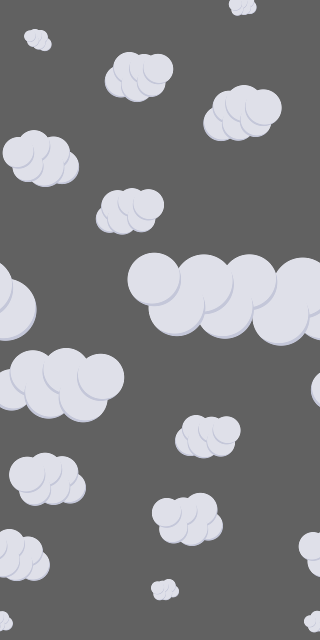
This pattern is drawn by a Shadertoy shader. Its source:

```glsl
#define SKY vec3(0.38, 0.38, 0.38)
#define LIGHT vec3(0.875, 0.88, 0.915)
#define SHADE vec3(0.77, 0.78, 0.85)
#define MIDDLE vec2(0.75, 1.07)       // centre of the largest cloud
#define ROW_GAP 0.27                  // distance from it to the next cloud
#define ROW_POWER 0.68                // rows close up away from the middle
#define SHADE_SHIFT vec2(-0.08, 0.125) // lit disc offset, in puff radii
#define LIT_SIZE 1.035                // lit disc radius, in puff radii
#define LOBE_HEIGHT 0.55              // puff zigzag, in puff radii

float hash(float n) {
    return fract(sin(n * 127.1 + 11.7) * 43758.5453);
}

// Random value from -1 to 1
float jitter(float n) {
    return 2.0 * hash(n) - 1.0;
}

// Antialiased disc coverage
float disc(vec2 p, float radius, float pixel) {
    return clamp(0.5 + (radius - length(p)) / pixel, 0.0, 1.0);
}

// Cloud centre: rows spread up and down from the middle
vec2 cloudCentre(int i) {
    float k = float(i);
    float x = k * (i < 0 ? 0.33 : 0.46) + 0.04 * sign(abs(k)) * jitter(k + 50.0);
    float y = -sign(k) * ROW_GAP * pow(abs(k), ROW_POWER);
    return MIDDLE + vec2(x, y);
}

// Puff radius and half width in radii: clouds shrink away from the middle
vec2 cloudSize(int i) {
    if (i == 0) return vec2(0.092, 3.0);
    if (i == 1) return vec2(0.073, 1.85);
    float vary = 1.0 + 0.08 * jitter(float(i) + 80.0);
    return abs(float(i) - 0.5) < 5.0 ? vec2(0.052 * vary, 1.25) : vec2(0.021, 1.1);
}

// Paint overlapping puffs, each with a crescent of shade below
vec3 paintCloud(vec3 colour, vec2 p, int i, float pixel) {
    vec2 size = cloudSize(i);
    float seed = float(i) * 17.0 + 200.0;
    float flip = hash(seed) < 0.4 && i != 0 ? -1.0 : 1.0;
    float tilt = i == 0 ? -0.15 : 0.35 * jitter(seed + 1.0);
    int count = i == 0 ? 8 : 6;
    vec2 q = p / size.x * vec2(flip, 1.0);
    if (abs(q.x) > size.y + 1.5 || abs(q.y) > 2.8) return colour;
    pixel /= size.x;

    for (int j = count - 1; j >= 0; j--) {
        float id = seed + float(j) * 3.7;
        float u = 2.0 * float(j) / float(count - 1) - 1.0;
        float lobe = (j % 2 == 0 ? 1.0 : -1.0) * LOBE_HEIGHT * (1.0 - 0.4 * u * u);
        vec2 centre = vec2(u * size.y + 0.12 * jitter(id + 5.0),
                           lobe + tilt * u + 0.15 * jitter(id + 6.0));
        float radius = 0.97 + 0.1 * jitter(id + 7.0);
        vec2 d = q - centre;
        float lit = disc(d - SHADE_SHIFT, radius * LIT_SIZE, pixel);
        colour = mix(colour, mix(SHADE, LIGHT, lit), disc(d, radius, pixel));
    }
    return colour;
}

void mainImage(out vec4 fragColor, in vec2 fragCoord) {
    vec2 uv = fragCoord / iResolution.x;
    float pixel = 0.8 / iResolution.x;
    vec3 colour = SKY;

    // Clouds from top to bottom, wrapping at the sides
    for (int i = -6; i <= 7; i++) {
        vec2 p = uv - cloudCentre(i);
        p.x = fract(p.x + 0.5) - 0.5;
        colour = paintCloud(colour, p, i, pixel);
    }
    fragColor = vec4(colour, 1.0);
}
```
